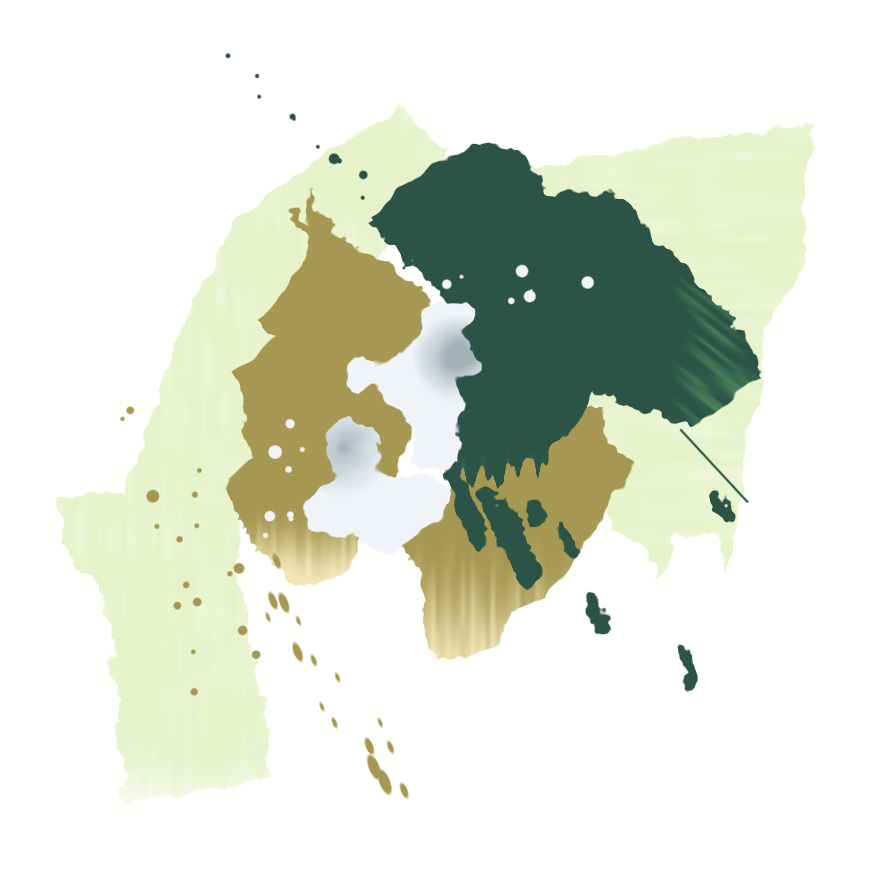
This background is drawn by a WebGL 2 fragment shader. Its source:

```glsl
#version 300 es
precision highp float;
// Abstract paint: pale arch, ochre and green brush marks, white pools and spatter.
uniform vec2 u_resolution;
out vec4 outColor;

// Palette
const vec3 PAPER = vec3(1, 1, 0.992);
const vec3 PALE = vec3(0.9, 0.95, 0.785);
const vec3 OCHRE = vec3(0.65, 0.595, 0.32);
const vec3 STRAW = vec3(0.95, 0.9, 0.72);
const vec3 GREEN = vec3(0.17, 0.33, 0.275);
const vec3 LEAF = vec3(0.3, 0.53, 0.36);
const vec3 MILK = vec3(0.94, 0.955, 0.975);
const vec3 GREY = vec3(0.58, 0.65, 0.66);

// Outlines in percent of the canvas, two corners per entry
const vec2 FALL = vec2(0.37, -0.93);
const float ROUGH = 1.3;
const int N = 7;
const vec4 ARCH[N] = vec4[N](
vec4(6.5,44.7,13.7,44.6),vec4(20.8,64.8,26.5,75.8),vec4(37.8,83.7,45,88),vec4(49.5,83,27,44),
vec4(26.8,35,30,17.3),vec4(29.7,13.4,14,10.2),vec4(11.7,33.6,7.2,39.5));
const vec4 WING[N] = vec4[N](
vec4(57,81,78,85),vec4(90.5,86,89.2,70),vec4(86,63.5,82.8,46.5),vec4(81,36.3,80,40),
vec4(75.5,40,73.3,35.5),vec4(71.6,39.5,68.4,41),vec4(65,54,61,74));
const vec4 OCHRE_LEFT[N] = vec4[N](
vec4(34.3,79,37,74),vec4(46.9,68,49,62),vec4(44,47,37.5,35),vec4(32.5,35,28.6,38.8),
vec4(25.2,46,27.6,48.6),vec4(26.4,58.3,30.6,62.3),vec4(28.6,64.2,34.1,70.7));
const vec4 OCHRE_RIGHT[N] = vec4[N](
vec4(50.8,49,65,55),vec4(67.4,54.4,68,50.5),vec4(71,48.6,65,38.8),vec4(60.5,33,56.6,32.3),
vec4(56,28.4,51.4,26),vec4(47.5,27.7,46.9,36),vec4(45,39.5,49.5,44));
const vec4 CROWN[N] = vec4[N](
vec4(41.4,75.5,45.3,80),vec4(52.7,84.1,57.7,83.5),vec4(61.2,78.5,68.4,78.5),vec4(75.2,71.4,83.3,63),
vec4(85,58.3,77,52),vec4(66.4,56.4,61,48),vec4(50.8,46.7,51,65));
// White pools: centre, radius
const int POOL_COUNT = 12;
const vec3 POOLS[POOL_COUNT] = vec3[POOL_COUNT](
vec3(48.8,64.2,2),vec3(51.8,64.8,1.4),vec3(48.8,60.3,3.2),vec3(52.7,59.4,1.4),vec3(45,57.7,2.6),
vec3(40.1,58.3,1.8),vec3(48.4,54.4,3.2),vec3(48.4,50.3,2.6),vec3(39.3,49.9,3.2),
vec3(37.1,43.3,3),vec3(43,42.7,4),vec3(47.1,43.8,2.7));
// Dark flicks: centre, half length, radius
const int FLICK_COUNT = 8;
const vec4 FLICKS[FLICK_COUNT] = vec4[FLICK_COUNT](
vec4(51.8,43.8,4,1.2),vec4(55.5,42.5,2.6,1),vec4(57.8,38.6,3.2,1.2),vec4(59.9,42.6,0.3,1.3),
vec4(63.6,39.8,1.5,0.6),vec4(66.4,31.6,1.5,0.8),vec4(80.6,43.6,1.3,0.6),vec4(76.4,25.5,1.7,0.7));

float hash(vec2 p) { return fract(sin(dot(p, vec2(127.1, 311.7))) * 43758.5); }
float noise(vec2 p) {
  vec2 i = floor(p), f = smoothstep(0., 1., p - i), e = vec2(1, 0);
  return mix(mix(hash(i), hash(i + e), f.x), mix(hash(i + e.yx), hash(i + e.xx), f.x), f.y);
}
float stroke(vec2 p, vec2 a, vec2 b, float r) {
  vec2 w = p - a, e = b - a;
  return length(w - e * clamp(dot(w, e) / dot(e, e), 0., 1.)) - r;
}
// Signed distance to a closed outline
float polygon(vec2 p, vec4 v[N]) {
  float d = 1e4, s = 1.;
  vec2 b = v[N - 1].zw;
  for (int i = 0; i < 2 * N; i++) {
    vec2 a = i % 2 == 0 ? v[i / 2].xy : v[i / 2].zw, e = b - a, w = p - a;
    d = min(d, stroke(p, a, b, 0.));
    bvec3 c = bvec3(p.y >= a.y, p.y < b.y, e.x * w.y > e.y * w.x);
    if (all(c) || all(not(c))) s = -s;
    b = a;
  }
  return s * d;
}
// Random drops along a path, drawn out along FALL
float spatter(vec2 p, vec4 path, int count, float spread, float size, float stretch) {
  float d = 1e4;
  for (int i = 0; i < count; i++) {
    vec2 k = vec2(i, path.x);
    float t = (float(i) + hash(k)) / float(count), r = hash(k + 7.);
    vec2 q = p - mix(path.xy, path.zw, t) - spread * (vec2(hash(k + 3.), hash(k + 5.)) - 0.5);
    q = vec2(dot(q, FALL) / stretch, q.x * FALL.y - q.y * FALL.x);
    d = min(d, length(q) - size * mix(0.3, 1., r * r));
  }
  return d;
}
float pixel;
void paint(inout vec3 base, vec3 ink, float d) { base = mix(base, ink, clamp(0.5 - d / pixel, 0., 1.)); }

void main() {
  float side = min(u_resolution.x, u_resolution.y);
  vec2 p = (gl_FragCoord.xy - 0.5 * u_resolution) / side * 100. + 50.;
  pixel = 150. / side;
  vec2 q = p + ROUGH * (vec2(noise(p * 0.6), noise(p * 0.6 + 40.)) - 0.5) + 0.4 * (noise(p * 2.) - 0.5);
  float grain = noise(p * vec2(1.8, 0.15)), cloud = noise(p * 0.25) * 0.6 + noise(p * 0.7) * 0.4;
  vec3 col = PAPER;
  // Pale brush marks
  float foot = 1. - smoothstep(9., 16., p.y);
  paint(col, mix(PALE, PAPER, 0.35 * grain * cloud + 0.6 * foot), polygon(q, ARCH));
  paint(col, mix(PALE, PAPER, 0.4 * noise(p * vec2(0.12, 1.2)) * cloud), polygon(q, WING));
  // Ochre, thinning to straw below
  float thin = 1. - smoothstep(36., 44., p.y + 2. * grain);
  float left = min(polygon(q, OCHRE_LEFT), stroke(q, vec2(32.5, 76), vec2(36, 72), 0.4));
  paint(col, mix(OCHRE, STRAW, thin), left);
  thin = 1. - smoothstep(26., 42., p.y + 5. * grain);
  paint(col, mix(OCHRE, STRAW, thin), polygon(q, OCHRE_RIGHT));
  // Green with dry bristle streaks
  float fray = 1. - smoothstep(46., 54., p.y);
  float across = noise(vec2(dot(p, vec2(1.1, 1.4)), dot(p, vec2(0.12, -0.09))));
  float dry = across * smoothstep(71., 79., p.x) + grain * fray;
  vec2 bristle = vec2(0, 4. * fray * (grain - 0.4));
  paint(col, mix(GREEN, LEAF, smoothstep(0.3, 1.1, dry)), polygon(q - bristle, CROWN));
  // Dark flicks and hairline
  float dark = spatter(p, vec4(25, 94, 43, 76), 11, 3., 0.65, 1.);
  for (int i = 0; i < FLICK_COUNT; i++) {
    vec4 f = FLICKS[i];
    dark = min(dark, stroke(q, f.xy - FALL * f.z, f.xy + FALL * f.z, f.w));
  }
  paint(col, GREEN, min(dark, stroke(p, vec2(76, 52), vec2(83.4, 44), 0.12)));
  // Ochre spatter
  float gold = spatter(p, vec4(17, 52, 26, 22), 18, 9., 0.8, 1.);
  paint(col, OCHRE, min(gold, spatter(p, vec4(29, 37, 46, 11), 16, 5., 0.65, 2.5)));
  // White pools, merged and marbled with grey
  float sum = 1e-9;
  for (int i = 0; i < POOL_COUNT; i++) sum += exp2(2. * (POOLS[i].z - distance(q, POOLS[i].xy)));
  float shade = max(1. - distance(p, vec2(51, 60)) / 5., 0.7 - distance(p, vec2(38, 50)) / 8.);
  paint(col, mix(MILK, GREY, clamp(shade * (0.5 + cloud), 0., 0.85)), -0.5 * log2(sum));
  paint(col, MILK, spatter(p, vec4(50, 68, 64, 67), 7, 5., 0.7, 1.));
  paint(col, MILK, spatter(p, vec4(33, 53, 31, 39), 9, 4., 0.9, 1.));
  outColor = vec4(col, 1);
}
```
